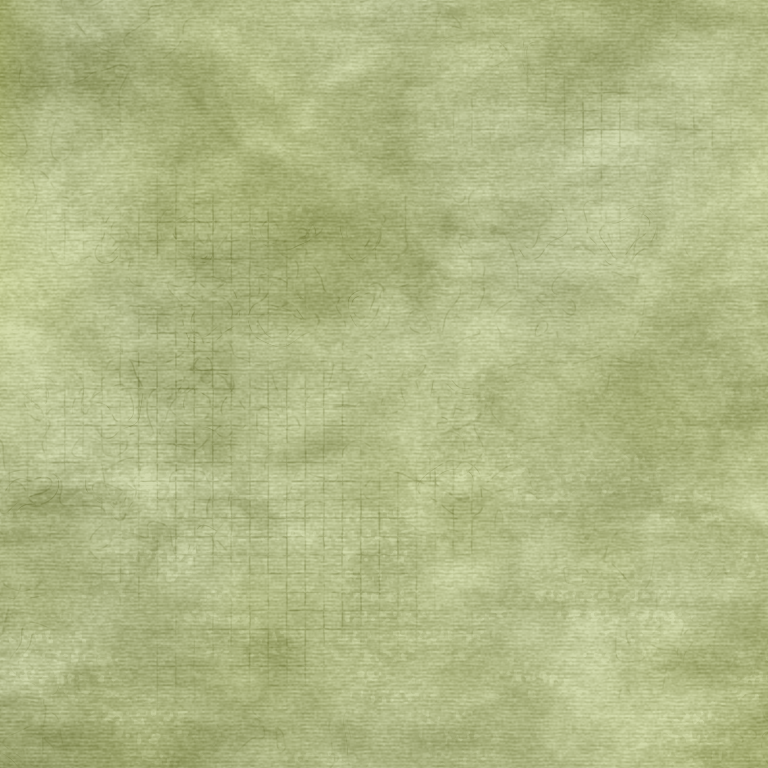
Reproduce this texture procedurally as a Shadertoy shader.

```glsl
// Aged green scrapbook paper: mottled stains over fine ribbed linen, with worn
// patches of ruled grid, faint curling ornaments and rows of pale abstract flecks.
// Every layer adds to one tone value, which is finally mapped to a green ramp.

const vec3 DARK_OLIVE  = vec3(0.550, 0.580, 0.360);
const vec3 PALE_SAGE   = vec3(0.800, 0.830, 0.650);
const vec3 YELLOW_TINT = vec3(0.008, 0.010, -0.050);
const float BASE_TONE     = 0.545;
const float CLOUD_GAIN    = 1.00;
const float MOTTLE_GAIN   = 0.62;
const float STREAK_GAIN   = 0.42;
const float RIB_COUNT     = 192.0;
const float RIB_GAIN      = 0.08;
const float GRAIN_GAIN    = 0.46;
const float GRID_COUNT    = 41.5;
const float GRID_GAIN     = 0.36;
const float LINE_HALF     = 0.0008;
const float ORNAMENT_GAIN = 0.30;
const float FLECK_ROWS    = 38.0;
const float FLECK_GAIN    = 0.20;

float hash(vec2 cell) {
    uvec2 q = uvec2(ivec2(cell)) * uvec2(1597334673u, 3812015801u);
    uint n = (q.x ^ q.y) * 1597334673u;
    n = (n ^ (n >> 15)) * 2246822519u;
    return float((n ^ (n >> 13)) >> 8) / 16777216.0;
}

float noise(vec2 p) {
    vec2 i = floor(p), f = fract(p);
    f = f * f * (3.0 - 2.0 * f);
    return mix(mix(hash(i), hash(i + vec2(1, 0)), f.x),
               mix(hash(i + vec2(0, 1)), hash(i + vec2(1, 1)), f.x), f.y);
}

float fbm(vec2 p) {
    float sum = 0.0, amp = 0.5;
    for (int k = 0; k < 5; k++) {
        sum += amp * noise(p);
        p = mat2(1.94, 0.34, -0.34, 1.94) * p + 17.3;
        amp *= 0.5;
    }
    return sum / 0.969;
}

// Soft elliptical region, 1 at its centre
float patchAt(vec2 uv, vec2 centre, vec2 radius) {
    vec2 d = (uv - centre) / radius;
    return exp(-dot(d, d));
}

float stroke(float dist, float px) {
    return 1.0 - smoothstep(max(LINE_HALF - px, 0.0), LINE_HALF + px, dist);
}

// Stains: clouds, mottling, dry horizontal brushing and a few larger areas
float clouds(vec2 uv) {
    vec2 warp = vec2(fbm(uv * 6.0 + 31.0), fbm(uv * 6.0 + 57.0)) - 0.5;
    float tone = CLOUD_GAIN * (fbm(uv * vec2(4.0, 5.5) + warp * 1.2 + 8.0) - 0.5);
    tone += MOTTLE_GAIN * (fbm(uv * vec2(17.0, 24.0) + warp * 2.0 + 140.0) - 0.5);
    float brushed = smoothstep(0.35, 0.7, fbm(uv * 4.0 + 90.0));
    tone += STREAK_GAIN * brushed * (fbm(uv * vec2(9.0, 60.0) + warp) - 0.5);
    vec2 p = uv + warp * 0.2;
    tone += 0.16 * patchAt(p, vec2(0.86, 0.74), vec2(0.26, 0.12));
    tone += 0.12 * patchAt(p, vec2(0.06, 0.54), vec2(0.18, 0.14));
    tone += 0.26 * patchAt(uv + warp * 0.05, vec2(0.17, 0.37), vec2(0.20, 0.012));
    tone -= 0.42 * patchAt(p, vec2(0.02, 0.33), vec2(0.10, 0.045));
    tone -= 0.22 * patchAt(p, vec2(0.48, 0.63), vec2(0.22, 0.06));
    tone -= 0.24 * patchAt(p, vec2(0.92, 0.46), vec2(0.16, 0.10));
    tone -= 0.26 * patchAt(p, vec2(0.92, 0.97), vec2(0.18, 0.025));
    return tone;
}

// Linen: broken fine ribs under stretched and round grain
float linen(vec2 uv) {
    float wobble = noise(uv * vec2(60.0, 20.0)) * 0.35;
    float rib = sin(6.2832 * (uv.y * RIB_COUNT + wobble));
    float strength = 0.25 + 1.5 * noise(uv * vec2(70.0, 150.0));
    float threads = noise(uv * vec2(170.0, 410.0)) - 0.5;
    float specks = noise(uv * 370.0 + 40.0) - 0.5;
    return RIB_GAIN * rib * strength + GRAIN_GAIN * (0.55 * threads + 0.5 * specks);
}

// Ruled grid, showing only where the print has survived
float ruledGrid(vec2 uv, float px) {
    float area = patchAt(uv, vec2(0.25, 0.54), vec2(0.20, 0.24))
               + patchAt(uv, vec2(0.45, 0.25), vec2(0.28, 0.13))
               + 0.8 * patchAt(uv, vec2(0.81, 0.85), vec2(0.22, 0.11));
    area = smoothstep(0.28, 1.0, area + 1.5 * (fbm(uv * 13.0 + 5.0) - 0.5));
    vec2 shake = 0.0012 * (vec2(noise(uv * 90.0), noise(uv * 90.0 + 50.0)) - 0.5);
    vec2 d = abs(fract((uv + shake) * GRID_COUNT) - 0.5) / GRID_COUNT;
    float wear = smoothstep(0.2, 0.65, noise(uv * 110.0 + 12.0));
    float lines = max(stroke(d.x, px), stroke(d.y, px));
    return area * (0.07 - GRID_GAIN * lines * (0.25 + 0.75 * wear));
}

// Ornament: nested scalloped rings in cells, joined by meandering contours
float ornament(vec2 uv, float px) {
    vec2 p = uv * 9.0 + 0.35 * vec2(noise(uv * 30.0), noise(uv * 30.0 + 70.0));
    vec2 cell = floor(p);
    vec2 offset = 0.2 * vec2(hash(cell + 3.0), hash(cell + 9.0)) - 0.1;
    float reach = length(fract(p) - 0.5 - offset);
    float radius = mix(0.22, 0.38, hash(cell + 21.0));
    float ring = min(abs(reach - radius), abs(reach - radius * 0.6)) / 9.0;
    float field = noise(uv * 30.0 + 1.2 * noise(uv * 24.0 + 44.0));
    float slope = length(vec2(dFdx(field), dFdy(field))) / px;
    float contour = abs(field - 0.5) / max(slope, 6.0);
    float drawn = max(stroke(ring, px) * step(0.4, hash(cell + 33.0)),
                      0.8 * stroke(contour, px));
    float wear = smoothstep(0.25, 0.70, noise(uv * 140.0 + 25.0));
    float area = smoothstep(0.42, 0.62, fbm(uv * 5.0 + 63.0)
               + 0.18 * patchAt(uv, vec2(0.65, 0.52), vec2(0.25, 0.22)));
    return -ORNAMENT_GAIN * drawn * wear * area;
}

// Pale flecks gathered into rows, strongest toward the lower right
float fleckRows(vec2 uv) {
    float row = abs(fract(uv.y * FLECK_ROWS) - 0.5);
    float band = 1.0 - 0.85 * smoothstep(0.22, 0.42, row);
    float marks = smoothstep(0.52, 0.66, 0.65 * noise(uv * vec2(210.0, 170.0) + 80.0)
                + 0.35 * noise(uv * vec2(95.0, 260.0)));
    float area = 0.6 * (1.0 - smoothstep(0.12, 0.55, uv.y - 0.2 * uv.x)) + 0.4;
    area *= smoothstep(0.40, 0.65, fbm(uv * vec2(10.0, 18.0) + 36.0));
    return FLECK_GAIN * band * marks * area;
}

void mainImage(out vec4 fragColor, in vec2 fragCoord) {
    vec2 uv = fragCoord / iResolution.y;
    float px = 1.0 / iResolution.y;
    float tone = BASE_TONE + clouds(uv) + linen(uv) + ruledGrid(uv, px)
               + ornament(uv, px) + fleckRows(uv);
    vec3 color = mix(DARK_OLIVE, PALE_SAGE, clamp(tone, -0.25, 1.08));

    // Uneven yellowing, strongest along the upper left edge
    float yellow = 1.6 * (fbm(uv * 2.6 + 120.0) - 0.42);
    yellow += 0.7 * exp(-uv.x * 22.0) * smoothstep(0.35, 0.85, uv.y);
    fragColor = vec4(color + YELLOW_TINT * yellow, 1.0);
}
```
